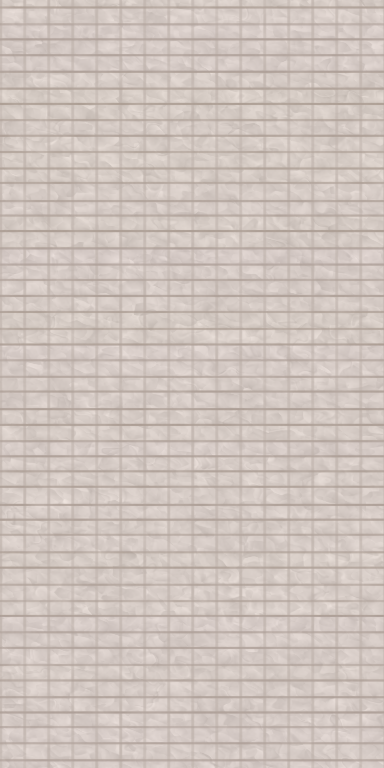
Write a WebGL 2 fragment shader that draws this texture.

```glsl
#version 300 es
precision highp float;

uniform vec2 u_resolution;
out vec4 fragColor;

float hash(vec2 p) {
    return fract(sin(dot(p, vec2(127.1, 311.7))) * 43758.5453);
}

float noise(vec2 p) {
    vec2 i = floor(p), f = fract(p);
    f = f * f * (3.0 - 2.0 * f);
    return mix(mix(hash(i), hash(i + vec2(1, 0)), f.x),
               mix(hash(i + vec2(0, 1)), hash(i + vec2(1, 1)), f.x), f.y);
}

// Tilted facets around scattered centres, blended narrowly to leave creases
float crumple(vec2 p) {
    vec2 cell = floor(p);
    float sum = 0.0, total = 0.0;
    for (int y = -1; y <= 1; y++) {
        for (int x = -1; x <= 1; x++) {
            vec2 id = cell + vec2(x, y);
            vec2 center = id + vec2(hash(id), hash(id + 31.7));
            vec2 away = p - center;
            float angle = 6.2832 * hash(id + 73.1);
            float weight = exp(-18.0 * dot(away, away));
            float tilt = dot(away, vec2(cos(angle), sin(angle)));
            sum += weight * (tilt + 0.3 * (hash(id + 11.9) - 0.5));
            total += weight;
        }
    }
    return sum / max(total, 1e-9);
}

// Thin broken fold: bright on one side, dark on the other
float fold(vec2 p) {
    float ridge = (noise(p) + 0.4 * noise(p * 2.1 + 7.0) - 0.7) * 11.0;
    float presence = smoothstep(0.4, 0.75, noise(p * 0.8 + 40.0));
    return presence * ridge * exp(-ridge * ridge);
}

// Soft-edged band, never sharper than one pixel
float band(float dist, float halfWidth, float pixel) {
    float soft = max(0.6 * pixel, 0.04);
    return 1.0 - smoothstep(halfWidth - soft, halfWidth + soft, abs(dist));
}

void main() {
    vec2 uv = gl_FragCoord.xy / u_resolution;
    vec2 grid = uv * vec2(16.0, 48.0);
    vec2 pixel = vec2(16.0, 48.0) / u_resolution;

    // Horizontal joints: straight, with uneven spacing
    float joint = floor(grid.y);
    float offset = 0.16 * (hash(vec2(joint, 4.0)) - 0.5);
    float fromJoint = grid.y - joint - 0.5 - offset;
    float course = joint + step(0.0, fromJoint);

    // Vertical joints: straight and even
    float fromSeam = fract(grid.x + 0.47) - 0.5;

    // Crumpled paper with courses drifting from pink to beige
    vec2 sheet = uv * vec2(25.0, 76.0);
    sheet += 0.5 * vec2(noise(sheet * 1.2), noise(sheet * 1.2 + 50.0));
    sheet.y += 0.3 * sheet.x;
    float relief = crumple(sheet) + 0.5 * crumple(sheet * vec2(1.9, 1.7) + 19.0);
    float warmth = 0.5 * noise(vec2(3.0, course * 0.35)) + 0.5 * hash(vec2(course, 9.0));
    vec3 color = mix(vec3(0.846, 0.802, 0.787), vec3(0.839, 0.801, 0.772), warmth);
    color += 0.05 * relief;
    color += 0.05 * fold(sheet * vec2(0.9, 0.8));
    color += 0.026 * (noise(grid * vec2(0.8, 0.6)) - 0.5);

    // Shading toward the joints
    float shade = exp(-9.0 * abs(fromJoint)) * (fromJoint > 0.0 ? 1.0 : 0.6);
    color -= vec3(0.046, 0.049, 0.052) * shade;

    // Seams are pale and soft
    float seamWear = 0.5 + 0.35 * noise(grid * vec2(1.0, 0.9) + 8.0);
    float seam = band(fromSeam, 0.06, pixel.x) * seamWear;
    color = mix(color, vec3(0.755, 0.709, 0.682), seam);

    // Horizontal joints are narrow and darker, worn in places
    float wear = 0.5 + 0.35 * hash(vec2(joint, 21.0))
               + 0.3 * (noise(vec2(grid.x * 1.2, joint * 5.0 + 2.0)) - 0.3);
    vec3 jointColor = mix(vec3(0.69, 0.635, 0.612), vec3(0.675, 0.62, 0.575), warmth);
    float line = band(fromJoint, 0.068, pixel.y) * clamp(wear, 0.0, 1.0);
    color = mix(color, jointColor, line);

    // Fine fibre grain
    color += 0.012 * (noise(uv * vec2(180.0, 360.0)) - 0.5);
    fragColor = vec4(color, 1.0);
}
```
